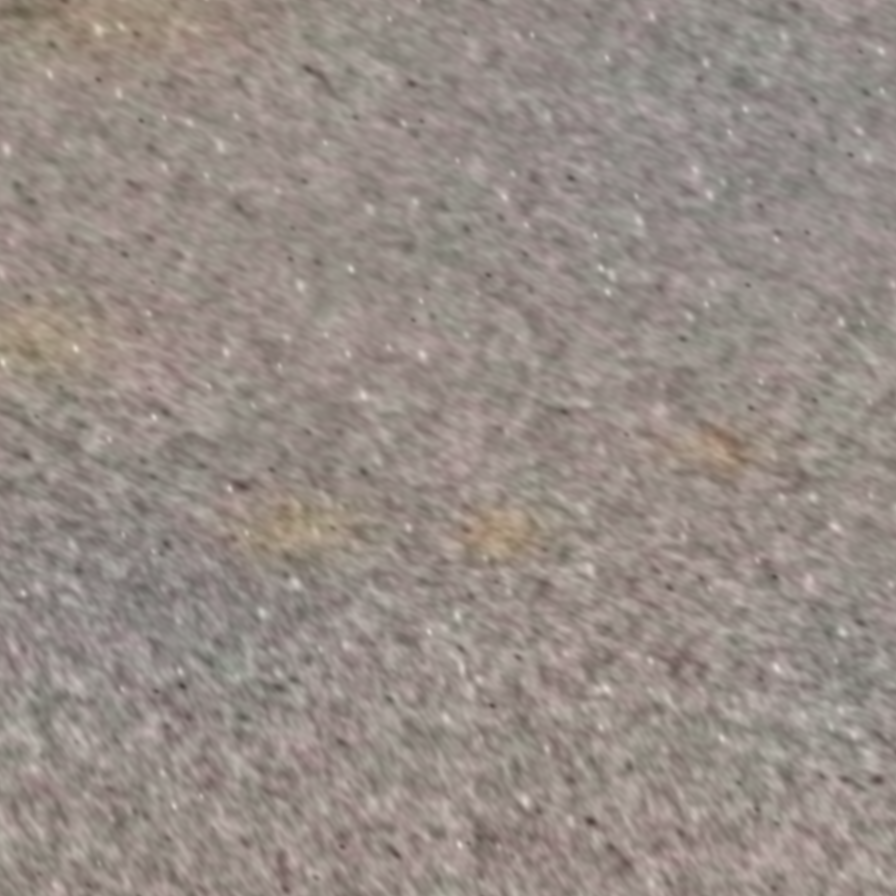
Write a three.js fragment shader that draws this texture.

```glsl
// Worn stony ground seen at a slant: soft, slanted grains of warm grey grit.
// Stretched gradient noise makes the grain; broad noise, tan stains, broken
// cracks and scattered pebbles are laid over it.
varying vec2 vUv;

#define BASE_COLOR vec3(0.600, 0.556, 0.528)
#define COOL_SHIFT vec3(-0.028, -0.006, 0.014)
#define TAN_SHIFT vec3(0.060, 0.022, -0.045)
#define ROSE_SHIFT vec3(0.030, -0.012, 0.010)
#define GRAIN_SCALE 84.0
#define GRAIN_CONTRAST 0.17
#define UPPER_SLANT -0.48
#define LOWER_SLANT -0.95
#define PEBBLE_CELLS 34.0
#define PEBBLE_SHARE 0.30
#define CRACK_DEPTH 0.13

vec2 hash2(vec2 p) {
  vec3 q = fract(vec3(p.xyx) * vec3(0.1031, 0.1030, 0.0973));
  q += dot(q, q.yzx + 33.33);
  return fract((q.xx + q.yz) * q.zy);
}

float cornerSlope(vec2 cell, vec2 offset) {
  return dot(hash2(cell) * 2.0 - 1.0, offset);
}

// Gradient noise, centred on zero
float noise(vec2 p) {
  vec2 i = floor(p), f = fract(p);
  vec2 u = f * f * f * (f * (f * 6.0 - 15.0) + 10.0);
  vec2 e = vec2(1.0, 0.0);
  float low = mix(cornerSlope(i, f), cornerSlope(i + e, f - e), u.x);
  float high = mix(cornerSlope(i + e.yx, f - e.yx), cornerSlope(i + 1.0, f - 1.0), u.x);
  return mix(low, high, u.y);
}

vec2 rotate(vec2 p, float angle) {
  float c = cos(angle), s = sin(angle);
  return vec2(c * p.x + s * p.y, c * p.y - s * p.x);
}

// Three octaves of grit, drawn out along the slant
float grit(vec2 p, float slant) {
  vec2 q = rotate(p, slant) * vec2(0.55, 1.0) * GRAIN_SCALE + 70.0;
  return noise(q) + 0.75 * noise(q * 0.47 + 31.7) + 0.55 * noise(q * 1.75 + 57.3);
}

// Soft oval stain
float stain(vec2 p, vec2 center, vec2 radius) {
  vec2 d = (p - center) / radius;
  return exp(-dot(d, d));
}

// Thin dark line from a to b, broken up by noise
float crack(vec2 p, vec2 a, vec2 b, float width) {
  vec2 ab = b - a;
  float t = clamp(dot(p - a, ab) / dot(ab, ab), 0.0, 1.0);
  float d = length(p - a - ab * t) / width;
  return exp(-d * d) * smoothstep(-0.12, 0.28, noise(p * 24.0 + 9.0));
}

// Scattered stones: positive where light, negative where dark
float pebbles(vec2 p) {
  vec2 q = p * PEBBLE_CELLS;
  vec2 home = floor(q);
  float sum = 0.0;
  for (int y = -1; y <= 1; y++) {
    for (int x = -1; x <= 1; x++) {
      vec2 cell = home + vec2(float(x), float(y));
      vec2 kind = hash2(cell + 211.0);
      vec2 size = mix(vec2(0.13, 0.09), vec2(0.27, 0.17), hash2(cell + 87.0).x);
      vec2 d = rotate(q - cell - hash2(cell), UPPER_SLANT - kind.y * 0.7) / size;
      float tone = kind.y > 0.5 ? kind.y * 0.20 : kind.y * 0.22 - 0.19;
      sum += step(kind.x, PEBBLE_SHARE) * tone * exp(-dot(d, d));
    }
  }
  return sum;
}

void main() {
  vec2 p = vUv;
  vec2 wobble = vec2(noise(p * 19.0), noise(p * 19.0 + 43.0)) * 0.022;
  vec2 w = p + wobble;

  // Grain turns steeper and rougher toward the bottom left
  float broad = noise(p * 4.0 + 12.0);
  float steep = smoothstep(0.65, 0.15, p.y + 0.25 * p.x + 0.25 * broad);
  float grain = mix(grit(p, UPPER_SLANT), grit(p, LOWER_SLANT), steep);
  grain /= sqrt(steep * steep + (1.0 - steep) * (1.0 - steep));
  float rough = mix(1.18, 0.78, smoothstep(0.2, 0.75, p.y)) + 0.3 * broad;

  // Broad light and dark drift, streaked along the slant
  vec2 streak = rotate(p, UPPER_SLANT) * vec2(5.0, 13.0) + 20.0;
  float shade = 0.055 * noise(streak) + 0.045 * noise(streak * 2.3 + 5.0);
  shade += 0.035 * stain(p, vec2(1.0, 0.0), vec2(0.15));
  shade -= 0.035 * stain(w, vec2(0.12, 0.40), vec2(0.22, 0.11));
  shade -= 0.13 * stain(w, vec2(0.02, 0.99), vec2(0.05, 0.03));

  // Cracks and hollows
  float cracks = crack(w, vec2(0.26, 0.965), vec2(0.46, 0.85), 0.007);
  cracks += 0.7 * crack(w, vec2(0.46, 0.73), vec2(0.98, 0.41), 0.012);
  cracks += 0.6 * crack(w, vec2(0.36, 0.35), vec2(0.62, 0.38), 0.010);

  // Hue: cool grit, tan stains, faint rose and green flecks
  float cool = stain(w, vec2(0.82, 0.86), vec2(0.38, 0.24));
  cool += stain(w, vec2(0.16, 0.32), vec2(0.28, 0.16)) + 0.7 * stain(w, vec2(0.95, 0.25), vec2(0.14));
  float tan = stain(w, vec2(0.33, 0.41), vec2(0.075, 0.038));
  tan += stain(w, vec2(0.56, 0.405), vec2(0.05, 0.028));
  tan += 0.8 * stain(w, vec2(0.80, 0.50), vec2(0.06, 0.025));
  tan += 0.7 * stain(w, vec2(0.03, 0.62), vec2(0.10, 0.045));
  tan += 0.6 * stain(w, vec2(0.12, 0.98), vec2(0.16, 0.06));
  float hue = noise(rotate(p, UPPER_SLANT) * vec2(24.0, 42.0)) + noise(p * 9.0 + 77.0);

  vec3 color = BASE_COLOR + shade + GRAIN_CONTRAST * rough * grain;
  color += COOL_SHIFT * cool + TAN_SHIFT * tan + ROSE_SHIFT * hue;
  color += pebbles(p) - CRACK_DEPTH * cracks;
  gl_FragColor = vec4(clamp(color, 0.0, 1.0), 1.0);
}
```
